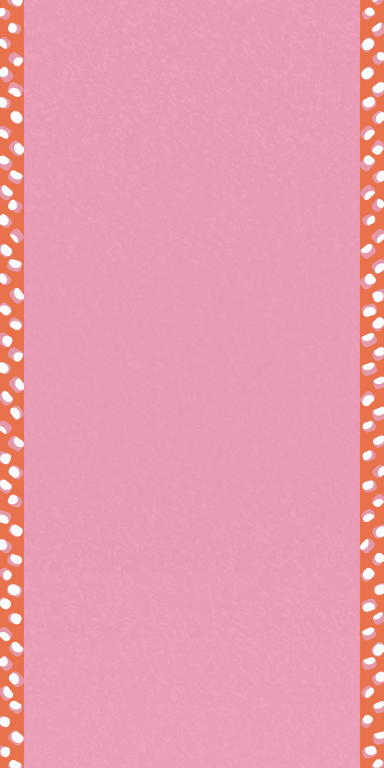
Reproduce this background procedurally as a Shadertoy shader.

```glsl
// Speckled pink panel between two orange lattice strips with white and pink holes.
#define STRIP_WIDTH 0.0625
#define ROW_SPACING 0.0768
#define HOLE_SIZE vec2(0.0192, 0.0150)
#define WHITE_RADIUS 0.0150
#define GRAIN_SCALE 170.0
#define PINK vec3(0.912, 0.602, 0.706)
#define LIGHT_PINK vec3(0.935, 0.645, 0.738)
#define ORANGE vec3(0.906, 0.448, 0.295)
#define HOLE_PINK vec3(0.895, 0.595, 0.665)
#define WHITE vec3(0.985)

float hash(vec2 p) {
    vec3 q = fract(vec3(p.xyx) * 0.1031);
    q += dot(q, q.yzx + 33.33);
    return fract((q.x + q.y) * q.z);
}

float valueNoise(vec2 p) {
    vec2 cell = floor(p), f = fract(p);
    f = f * f * (3.0 - 2.0 * f);
    float low = mix(hash(cell), hash(cell + vec2(1, 0)), f.x);
    float high = mix(hash(cell + vec2(0, 1)), hash(cell + 1.0), f.x);
    return mix(low, high, f.y);
}

mat2 rotation(float angle) {
    float c = cos(angle), s = sin(angle);
    return mat2(c, -s, s, c);
}

float roundedBox(vec2 p, vec2 halfSize, float radius) {
    vec2 q = abs(p) - halfSize + radius;
    return length(max(q, 0.0)) + min(max(q.x, q.y), 0.0) - radius;
}

// Pink field: soft vertical gradient with irregular light grains
vec3 panelColor(vec2 p, float height) {
    float edgeGlow = smoothstep(0.45, 0.0, height) + 0.4 * smoothstep(0.5, 1.0, height);
    vec3 color = mix(PINK, LIGHT_PINK, 0.4 * edgeGlow);
    float grain = valueNoise(p * GRAIN_SCALE + 2.0 * valueNoise(p * 90.0));
    float speckle = smoothstep(0.58, 0.76, grain);
    return mix(color, LIGHT_PINK, speckle * (0.4 + 0.35 * edgeGlow));
}

// Staggered tilted holes, each partly filled by a shifted white oval
vec3 stripColor(vec2 p, float side, float pixel) {
    vec3 color = ORANGE;
    for (int column = 0; column < 2; column++) {
        float stagger = 0.5 * mod(float(column) + side + 1.0, 2.0);
        float row = floor(p.y / ROW_SPACING - stagger + 0.5);
        for (int k = -1; k <= 1; k++) {
            vec2 id = vec2(float(column) + 2.0 * side, row + float(k) + 10.0);
            vec2 jitter = vec2(hash(id), hash(id + 17.3)) - 0.5;
            vec2 center = vec2(0.012 + 0.029 * float(column),
                               (row + float(k) + stagger) * ROW_SPACING);
            vec2 q = p - center - 0.007 * jitter;
            mat2 tilt = rotation(0.6 + 0.7 * jitter.x);
            float size = 0.95 + 0.2 * jitter.y;
            float hole = roundedBox(tilt * q, HOLE_SIZE * size, 0.011);
            vec2 shift = 0.024 * (vec2(hash(id + 5.1), hash(id + 9.7)) - 0.5);
            vec2 oval = tilt * (q - shift) * vec2(0.9, 1.1);
            float white = max(length(oval) - WHITE_RADIUS, hole);
            color = mix(color, HOLE_PINK, smoothstep(pixel, -pixel, hole));
            color = mix(color, WHITE, smoothstep(pixel, -pixel, white));
        }
    }
    return color;
}

void mainImage(out vec4 fragColor, in vec2 fragCoord) {
    // Canvas width is one unit; y runs down from the top
    vec2 p = vec2(fragCoord.x, iResolution.y - fragCoord.y) / iResolution.x;
    float pixel = 0.7 / iResolution.x;
    float side = step(0.5, p.x);
    float fromEdge = min(p.x, 1.0 - p.x);
    vec3 color = panelColor(p, fragCoord.y / iResolution.y);
    vec3 strip = stripColor(vec2(fromEdge, p.y), side, pixel);
    float inStrip = smoothstep(pixel, -pixel, fromEdge - STRIP_WIDTH);
    fragColor = vec4(mix(color, strip, inStrip), 1.0);
}
```
